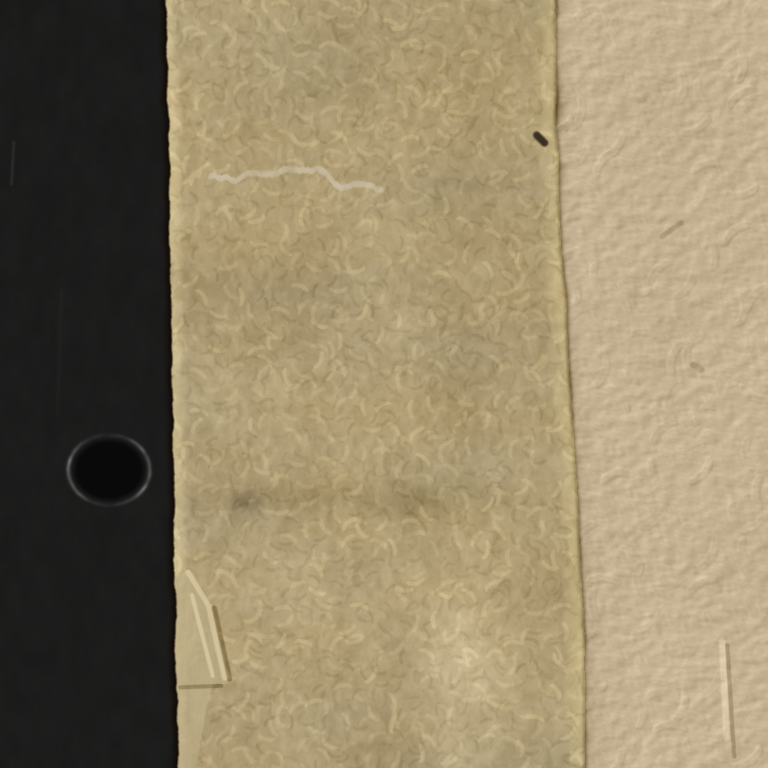
Reproduce this texture procedurally as a three.js fragment shader.

```glsl
varying vec2 vUv;

float hash(vec2 p) {
  vec3 q = fract(vec3(p.xyx) * 0.1031);
  q += dot(q, q.yzx + 33.33);
  return fract((q.x + q.y) * q.z);
}

float noise(vec2 p) {
  vec2 i = floor(p), f = fract(p);
  f = f * f * (3.0 - 2.0 * f);
  return mix(mix(hash(i), hash(i + vec2(1, 0)), f.x),
             mix(hash(i + vec2(0, 1)), hash(i + vec2(1, 1)), f.x), f.y);
}

float fbm(vec2 p) {
  float sum = 0.0, gain = 0.5;
  for (int i = 0; i < 4; i++) {
    sum += gain * noise(p);
    p = mat2(0.8, 0.6, -0.6, 0.8) * p * 2.03 + 17.0;
    gain *= 0.5;
  }
  return sum / 0.94;
}

float segment(vec2 p, vec2 a, vec2 b) {
  vec2 d = b - a;
  return length(p - a - d * clamp(dot(p - a, d) / dot(d, d), 0.0, 1.0));
}

float stroke(vec2 p, vec2 a, vec2 b, float width) {
  return 1.0 - smoothstep(width * 0.35, width, segment(p, a, b));
}

float blob(vec2 p, vec2 center, vec2 size) {
  vec2 d = (p - center) / size;
  return exp(-dot(d, d));
}

// Short curved hairs scattered one per cell
float hairs(vec2 p, float cells, float seed) {
  float sum = 0.0;
  vec2 g = p * cells, base = floor(g);
  for (int k = 0; k < 9; k++) {
    vec2 cell = base + vec2(mod(float(k), 3.0), floor(float(k) / 3.0)) - 1.0;
    float angle = 6.283 * hash(cell + seed);
    vec2 d = g - cell - vec2(hash(cell + seed + 7.0), hash(cell + seed + 19.0));
    d = mat2(cos(angle), -sin(angle), sin(angle), cos(angle)) * d;
    d.y += 0.5 * d.x * d.x;
    sum += stroke(d, vec2(-0.45, 0), vec2(0.45, 0), 0.2) * hash(cell + seed + 31.0);
  }
  return min(sum, 1.0);
}

vec3 blackBoard(vec2 p) {
  vec3 color = vec3(0.108, 0.108, 0.106) + 0.022 * (fbm(p * vec2(60, 35)) - 0.5);
  color += 0.05 * stroke(p, vec2(0.015, 0.76), vec2(0.018, 0.815), 0.003);
  color += 0.012 * stroke(p, vec2(0.075, 0.46), vec2(0.08, 0.62), 0.004);
  // Punched hole with a worn, glinting rim
  vec2 d = (p - vec2(0.142, 0.388)) / vec2(0.051, 0.044);
  float r = length(d);
  color = mix(color, vec3(0.035), 1.0 - smoothstep(0.78, 1.0, r));
  float glint = 0.25 + 0.75 * smoothstep(0.3, 0.95, abs(d.x) / max(r, 0.001));
  color += 0.25 * glint * exp(-pow((r - 1.04) / 0.055, 2.0)) * (0.35 + noise(p * 110.0));
  return color;
}

vec3 parchment(vec2 p, float fromLeft, float fromSeam) {
  vec3 color = vec3(0.68, 0.61, 0.455);
  color += vec3(0.11, 0.115, 0.11) * (fbm(p * vec2(10, 8)) - 0.5);
  color += vec3(0.03, 0.0, -0.03) * (fbm(p * vec2(5, 13) + 40.0) - 0.5);
  color += 0.11 * (fbm(p * vec2(95, 75)) - 0.5);
  color += vec3(0.065, 0.06, 0.045) * (hairs(p, 48.0, 3.0) - 0.3);
  color -= 0.045 * (hairs(p, 62.0, 91.0) - 0.3);
  // Grey stains and a paler lower patch
  color -= vec3(0.1, 0.09, 0.06) * blob(p, vec2(0.323, 0.347), vec2(0.022, 0.017));
  color -= 0.055 * blob(p, vec2(0.54, 0.34), vec2(0.045, 0.03));
  color -= 0.045 * blob(p, vec2(0.44, 0.355), vec2(0.2, 0.025));
  color -= 0.04 * blob(p, vec2(0.42, 0.92), vec2(0.07, 0.09));
  color += 0.07 * blob(p, vec2(0.6, 0.15), vec2(0.07, 0.12)) * (0.5 + fbm(p * vec2(70, 25)));
  // Pale borders
  color += vec3(0.1, 0.1, 0.085) * (1.0 - smoothstep(0.004, 0.022, fromLeft));
  color += vec3(0.07, 0.07, 0.05) * (1.0 - smoothstep(0.008, 0.03, fromSeam));
  // Ragged white crease
  vec2 q = p + vec2(0.0, 0.016 * (fbm(vec2(p.x * 65.0, 4.0)) - 0.5));
  float crease = stroke(q, vec2(0.275, 0.767), vec2(0.415, 0.779), 0.006);
  crease = max(crease, stroke(q, vec2(0.415, 0.779), vec2(0.44, 0.761), 0.006));
  crease = max(crease, stroke(q, vec2(0.44, 0.761), vec2(0.495, 0.753), 0.006));
  color = mix(color, vec3(0.79, 0.74, 0.64), crease * (0.45 + 0.5 * noise(p * 100.0)));
  // Curled flap along the lower left edge
  float flapEdge = p.y > 0.11 ? mix(0.296, 0.243, pow((p.y - 0.11) / 0.15, 1.4))
                              : mix(0.255, 0.275, p.y / 0.11);
  float flap = (1.0 - smoothstep(-0.002, 0.002, p.x - flapEdge)) * (1.0 - smoothstep(0.245, 0.26, p.y));
  color = mix(color, vec3(0.73, 0.67, 0.52) + 0.1 * (fbm(p * vec2(110, 14)) - 0.5), 0.75 * flap);
  float fold = stroke(p, vec2(0.245, 0.255), vec2(0.272, 0.21), 0.005);
  fold = max(fold, stroke(p, vec2(0.272, 0.21), vec2(0.293, 0.118), 0.006));
  fold = max(fold, stroke(p, vec2(0.25, 0.225), vec2(0.277, 0.12), 0.004));
  color = mix(color, vec3(0.86, 0.8, 0.65), 0.75 * fold);
  color -= 0.17 * stroke(p, vec2(0.279, 0.208), vec2(0.299, 0.116), 0.005);
  color -= 0.14 * stroke(p, vec2(0.235, 0.105), vec2(0.288, 0.107), 0.004);
  // Dark fleck
  float fleck = stroke(p, vec2(0.699, 0.824), vec2(0.709, 0.814), 0.007);
  return mix(color, vec3(0.17, 0.14, 0.09), 0.9 * fleck);
}

vec3 palePaper(vec2 p) {
  vec3 color = vec3(0.765, 0.695, 0.57) + 0.05 * (fbm(p * 7.0) - 0.5);
  // Raking light over the embossed grain
  vec2 g = p * vec2(65, 90);
  color += 0.16 * (fbm(g) - fbm(g + vec2(-0.35, 0.35)));
  color += 0.06 * (hairs(p, 26.0, 55.0) - hairs(p + vec2(-0.002, 0.002), 26.0, 55.0));
  color -= 0.1 * stroke(p, vec2(0.862, 0.692), vec2(0.887, 0.71), 0.005);
  color -= 0.09 * stroke(p, vec2(0.903, 0.525), vec2(0.913, 0.519), 0.006);
  color += 0.09 * stroke(p, vec2(0.94, 0.165), vec2(0.946, 0.04), 0.006);
  color -= 0.12 * stroke(p, vec2(0.947, 0.16), vec2(0.956, 0.015), 0.004);
  return color;
}

void main() {
  vec2 p = vUv;
  float leftEdge = mix(0.23, 0.217, p.y) + 0.007 * (fbm(vec2(p.y * 45.0, 2.0)) - 0.5);
  float seam = mix(0.762, 0.724, smoothstep(0.05, 0.95, p.y)) + 0.005 * (fbm(vec2(p.y * 18.0, 9.0)) - 0.5);
  float fromLeft = p.x - leftEdge, fromSeam = seam - p.x;

  vec3 color = mix(parchment(p, fromLeft, fromSeam), palePaper(p), smoothstep(-0.0015, 0.0015, -fromSeam));
  // Seam line and its soft shadow on the paper
  float seamInk = 0.5 + 0.5 * noise(vec2(p.y * 28.0, 5.0));
  color -= 0.23 * seamInk * exp(-pow(fromSeam / 0.0032, 2.0));
  color -= 0.07 * exp(-max(-fromSeam, 0.0) / 0.009) * step(fromSeam, 0.0);
  color -= 0.13 * blob(p, vec2(0.727, 0.865), vec2(0.007, 0.03));

  // Board beside the page, with a warm dark gap at the boundary
  vec3 board = blackBoard(p);
  board = mix(board, vec3(0.07, 0.045, 0.02), exp(-pow(fromLeft / 0.006, 2.0)));
  color = mix(board, color, smoothstep(-0.0015, 0.0025, fromLeft));
  gl_FragColor = vec4(clamp(color, 0.0, 1.0), 1.0);
}
```
